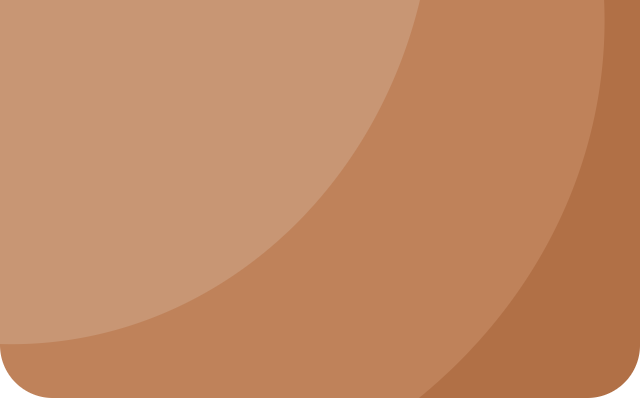
Give the GLSL for this background, as a WebGL 1 fragment shader.

```glsl
precision highp float;
// Copper card with two overlapping pale ellipses and rounded bottom corners.

uniform vec2 u_resolution;

// Smooth coverage from a signed distance given in canvas heights.
float coverage(float dist) {
  return clamp(0.5 - dist * u_resolution.y, 0.0, 1.0);
}

// Approximate signed distance to an axis-aligned ellipse.
float ellipse(vec2 p, vec2 center, vec2 radii) {
  vec2 q = (p - center) / radii;
  float k = length(q);
  return (k - 1.0) * k / max(length(q / radii), 0.0001);
}

// Signed distance to a box with rounded corners.
float roundedBox(vec2 p, vec2 halfSize, float radius) {
  vec2 d = abs(p) - halfSize + radius;
  return length(max(d, 0.0)) + min(max(d.x, d.y), 0.0) - radius;
}

void main() {
  vec2 p = gl_FragCoord.xy / u_resolution.y;
  float aspect = u_resolution.x / u_resolution.y;
  vec2 scale = vec2(aspect, 1.0);

  vec3 copper = vec3(0.694, 0.439, 0.275);
  vec3 clay = vec3(0.749, 0.510, 0.353);
  vec3 sand = vec3(0.784, 0.588, 0.455);

  // Large ellipse, then the smaller one above it
  float large = ellipse(p, vec2(0.0618, 0.9476) * scale, vec2(0.8828, 1.2788) * scale);
  float small = ellipse(p, vec2(0.0182, 1.2935) * scale, vec2(0.6595, 1.1583) * scale);
  vec3 color = mix(copper, clay, coverage(large));
  color = mix(color, sand, coverage(small));

  // The card extends past the top, so only its bottom corners show
  float card = roundedBox(p - vec2(0.5 * aspect, 1.0), vec2(0.5 * aspect, 1.0), 0.1325);
  gl_FragColor = vec4(mix(vec3(1.0), color, coverage(card)), 1.0);
}
```
